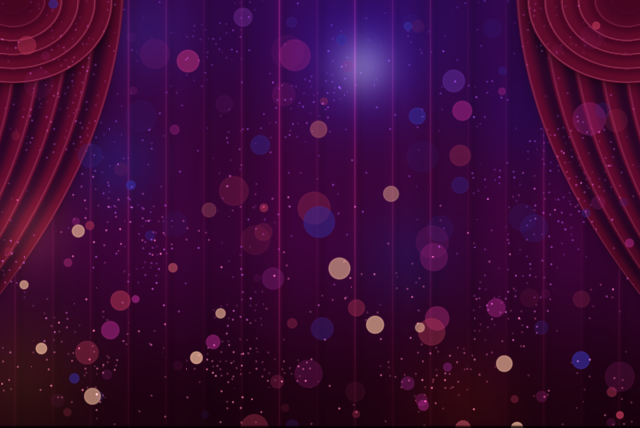
A Shadertoy shader for this background:

```glsl
// Theatre drapes under a violet spotlight, filled with drifting bokeh and dust.
// Vertical pleats and glows form the backdrop; mirrored side drapes and swags
// frame it; hashed loops scatter translucent discs and clustered sparkles.

float hash(vec2 p) {
    vec3 q = fract(vec3(p.xyx) * 0.1031);
    q += dot(q, q.yzx + 33.33);
    return fract((q.x + q.y) * q.z);
}

float noise(vec2 p) {
    vec2 i = floor(p), f = fract(p);
    f = f * f * (3.0 - 2.0 * f);
    return mix(mix(hash(i), hash(i + vec2(1, 0)), f.x),
               mix(hash(i + vec2(0, 1)), hash(i + vec2(1, 1)), f.x), f.y);
}

float glow(vec2 p, vec2 center, float radius) {
    vec2 d = (p - center) / radius;
    return exp(-dot(d, d));
}

vec3 backdrop(vec2 p) {
    vec3 col = mix(vec3(0.11, 0.006, 0.06), vec3(0.225, 0.015, 0.215), smoothstep(0.0, 0.48, p.y));
    col = mix(col, vec3(0.20, 0.02, 0.28), smoothstep(0.6, 1.0, p.y));

    // Pleats: soft shading with a thin lit ridge in each cell, two brightest
    col *= 0.92 + 0.16 * noise(vec2(p.x * 17.0, 3.0));
    float pleat = p.x / 0.0885 + 0.1;
    float fade = 0.35 + 0.65 * smoothstep(0.0, 0.6, p.y);
    for (int k = -1; k <= 1; k++) {
        float id = floor(pleat) + float(k);
        float d = (pleat - id - 0.5) * 0.0885;
        float lit = 0.12 + 0.4 * hash(vec2(id, 9.0)) + 0.5 * exp(-4.0 * pow(abs(id - 8.0) - 1.0, 2.0));
        col += vec3(0.23, 0.08, 0.14) * lit * fade * exp(-d * d / 0.000005);
        col += vec3(0.10, 0.003, 0.03) * lit * fade * exp(-abs(d) / 0.011);
        col *= 1.0 - 0.14 * exp(-abs(d - 0.012) / 0.010);
    }

    // Coloured haze
    col += vec3(-0.04, 0.05, 0.13) * glow(p, vec2(0.28, 0.62), 0.10);
    col += vec3(0.01, 0.05, 0.11) * glow(p, vec2(0.34, 0.92), 0.11);
    col += vec3(-0.04, 0.03, 0.06) * glow(p, vec2(0.95, 0.40), 0.11);
    col += vec3(-0.03, 0.01, 0.07) * glow(p, vec2(1.24, 0.72), 0.13);
    col += vec3(0.08, 0.02, 0.00) * glow(p, vec2(1.09, 0.07), 0.13);
    col += vec3(0.08, 0.06, 0.00) * glow(p, vec2(0.05, 0.13), 0.15);
    return max(col, 0.0);
}

// Adds one side drape and its swag; q.x is the distance from the near side
vec3 sideDrape(vec3 col, vec2 q, float px) {
    float t = 1.0 - q.y;
    float inside = 0.29 - 0.06 * t - 0.522 * t * t - q.x;
    float fold = fract(inside / (0.062 - 0.025 * t));
    float shade = smoothstep(0.2, 0.75, fold) * (1.0 - smoothstep(0.88, 1.0, fold));
    vec3 cloth = mix(vec3(0.37, 0.035, 0.17), vec3(0.17, 0.02, 0.15), shade);
    cloth += vec3(0.11, 0.08, 0.10) * exp(-pow((fold - 0.06) / 0.05, 2.0));
    cloth *= 1.0 - 0.25 * smoothstep(0.4, 0.7, t);
    col *= 1.0 - 0.2 * exp(-abs(inside) / 0.02);
    col = mix(col, cloth, smoothstep(-px, px, inside));

    // Swag of nested elliptical bands, calm near its middle
    float r = length((q - vec2(0.03, 1.0)) / vec2(0.235, 0.195));
    float band = fract(r * 6.0);
    float ridge = smoothstep(0.1, 0.5, r);
    float tone = smoothstep(0.0, 0.6, band) * ridge;
    vec3 swag = mix(vec3(0.27, 0.02, 0.13), vec3(0.37, 0.04, 0.16), tone);
    swag += vec3(0.16, 0.12, 0.13) * ridge * exp(-pow((band - 0.9) / 0.05, 2.0));
    col *= 1.0 - 0.4 * exp(-abs(r - 1.0) * 14.0) * smoothstep(-px, px, inside);
    return mix(col, swag, smoothstep(px, -px, (r - 1.0) * 0.2));
}

vec3 bokeh(vec3 col, vec2 p, float px) {
    for (int i = 0; i < 125; i++) {
        float n = float(i);
        vec2 c = fract(0.37 + n * vec2(0.7549, 0.5698));
        c += 0.12 * (vec2(hash(vec2(n, 1.0)), hash(vec2(n, 2.0))) - 0.5);
        c = vec2(c.x * 1.5, pow(max(c.y, 0.0), 1.2));
        float size = hash(vec2(n, 3.0));
        float hue = hash(vec2(n * 1.7, 5.0)) - 0.25 * (c.y - 0.45);
        vec3 tint = mix(vec3(0.22, 0.17, 0.62), vec3(0.68, 0.15, 0.54), smoothstep(0.22, 0.33, hue));
        tint = mix(tint, vec3(0.75, 0.22, 0.35), smoothstep(0.58, 0.68, hue));
        float pale = smoothstep(0.88, 0.92, hue);
        tint = mix(tint, vec3(0.90, 0.68, 0.58), pale);
        float radius = mix(0.009, mix(0.040, 0.026, pale), size * size);
        float strength = hash(vec2(n, 7.0));
        float alpha = mix(0.10 + 0.70 * strength * strength, 0.5 + 0.4 * strength, pale);
        float d = length(p - c) - radius;
        float rim = 0.92 + 0.12 * smoothstep(-0.006, 0.0, d);
        col = mix(col, tint * rim, alpha * smoothstep(px, -px, d));
    }
    return col;
}

// Fine dust: one jittered dot per cell, gathered into drifts by noise
vec3 sparkles(vec2 p, float scale, float px) {
    vec2 id = floor(p * scale), f = fract(p * scale);
    float seed = hash(id + scale);
    vec2 c = 0.2 + 0.6 * vec2(hash(id + 17.0), hash(id + 43.0));
    float drift = smoothstep(0.55, 0.9, noise(p * 9.0 + scale));
    float lit = hash(id + 71.0);
    lit = step(seed, 0.04 + 0.45 * drift) * (0.25 + 0.75 * lit * lit);
    float speck = smoothstep(0.0020 + px, 0.0004, length(f - c) / scale);
    vec3 tint = mix(vec3(0.85, 0.48, 0.58), vec3(0.52, 0.30, 0.72), smoothstep(0.3, 0.8, p.y));
    return tint * speck * lit * (1.0 - 0.5 * p.y);
}

void mainImage(out vec4 fragColor, in vec2 fragCoord) {
    vec2 p = fragCoord / iResolution.xy * vec2(1.5, 1.0);
    float px = 1.0 / iResolution.y;
    vec3 col = backdrop(p);
    col = sideDrape(col, vec2(min(p.x, 1.5 - p.x), p.y), px);

    // Spotlight with its blue halo, then warm light on the left drape
    vec2 lamp = vec2(0.85, 0.845);
    col += vec3(-0.02, 0.02, 0.07) * glow(p, vec2(0.88, 0.95), 0.28);
    col += vec3(0.02, 0.04, 0.22) * glow(p, lamp, 0.13);
    col += vec3(0.23, 0.28, 0.15) * glow(p, lamp, 0.068);
    col += vec3(0.16, 0.08, 0.06) * glow(p, vec2(0.06, 0.46), 0.10);

    col = bokeh(col, p, px);
    col += sparkles(p, 38.0, px) + sparkles(p + 0.31, 61.0, px);
    col *= 0.25 + 0.75 * smoothstep(0.002, 0.008, p.y);
    fragColor = vec4(clamp(col, 0.0, 1.0), 1.0);
}
```
